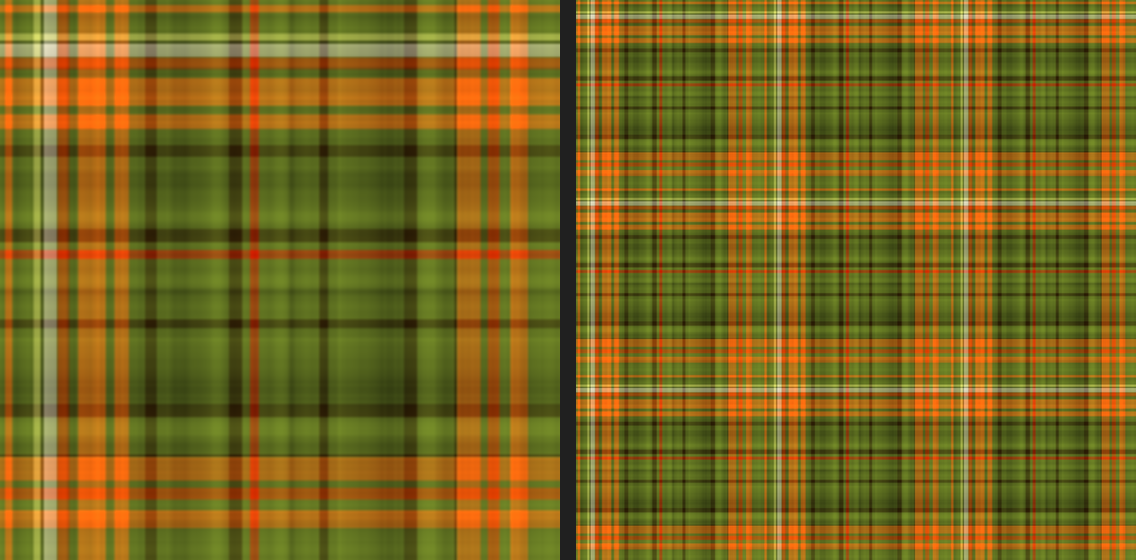
Left, the tile; right, the same tile 3 across and 3 down.
Give the GLSL for this pattern, as a Shadertoy shader.

```glsl
// Soft woven tartan: one symmetric sett covers the canvas once across and down.
// A 1D dye profile is evaluated for warp and weft and the two are added, so
// crossings glow; wrapped noise gives the yarn its fine uneven ripple.

#define THREADS 768.0            // sett length, unit of all widths below
#define EDGE_SOFTNESS 3.0        // blur of stripe borders, in threads
#define RIPPLE_CELLS 64.0        // broad yarn variation, whole number per sett
#define FINE_CELLS 160.0         // fine yarn variation, whole number per sett
#define RIPPLE_AMOUNT 0.22
#define FINE_AMOUNT 0.10
#define GROUND_GREEN vec3(0.18, 0.215, 0.062)

// Half-strength dyes, summed in pairs at each crossing
const int ORANGE = 0, RUST = 1, RED = 2, PALE = 3, WHITE = 4, BROWN = 5;
const vec3 DYES[6] = vec3[6](
    vec3(0.50, 0.215, 0.03), vec3(0.43, 0.12, 0.00), vec3(0.42, 0.06, 0.00),
    vec3(0.41, 0.42, 0.20), vec3(0.46, 0.45, 0.39), vec3(0.09, 0.06, 0.01));

// Stripes: centre, half width, dye
const int STRIPE_COUNT = 15;
const vec3 STRIPES[STRIPE_COUNT] = vec3[STRIPE_COUNT](
    vec3(12, 5, ORANGE), vec3(51, 5, PALE), vec3(69, 9.5, WHITE),
    vec3(87, 8, RUST), vec3(126, 19, ORANGE), vec3(167, 10, ORANGE),
    vec3(207, 8, BROWN), vec3(323, 9, BROWN), vec3(349, 6, RED),
    vec3(444, 6, BROWN), vec3(563, 9, BROWN), vec3(625, 2, BROWN),
    vec3(643, 16, ORANGE), vec3(677, 8, RUST), vec3(712, 12, ORANGE));

// Shading: centre, spread, brightness change
const int SHADE_COUNT = 15;
const vec3 SHADES[SHADE_COUNT] = vec3[SHADE_COUNT](
    vec3(22, 5, -0.15), vec3(58, 2.5, -0.35), vec3(94, 4, -0.30),
    vec3(102, 5, -0.25), vec3(150, 6, -0.15), vec3(250, 38, -0.24),
    vec3(296, 11, 0.25), vec3(385, 12, 0.28), vec3(400, 5, -0.28),
    vec3(475, 18, 0.08), vec3(530, 30, -0.32), vec3(590, 11, 0.25),
    vec3(612, 8, -0.22), vec3(693, 6, 0.15), vec3(750, 14, 0.18));

float hash(float n) {
    return fract(sin(n * 12.9898 + 4.137) * 437.585);
}

// Value noise on a ring of whole cells, range -0.5 to 0.5
float ringNoise(float t, float cells) {
    float x = fract(t) * cells;
    float cell = floor(x);
    float blend = smoothstep(0.0, 1.0, x - cell);
    return mix(hash(cell), hash(mod(cell + 1.0, cells)), blend) - 0.5;
}

// Shortest distance around the sett, in threads
float ringDistance(float t, float centre) {
    return abs(fract(t - centre / THREADS + 0.5) - 0.5) * THREADS;
}

// Colour of one yarn system at position t along the sett
vec3 yarn(float t) {
    vec3 colour = GROUND_GREEN;
    for (int i = 0; i < STRIPE_COUNT; i++) {
        vec3 stripe = STRIPES[i];
        float d = ringDistance(t, stripe.x) - stripe.y;
        float cover = 1.0 - smoothstep(-EDGE_SOFTNESS, EDGE_SOFTNESS, d);
        colour = mix(colour, DYES[int(stripe.z)], cover);
    }

    float light = 1.0;
    for (int i = 0; i < SHADE_COUNT; i++) {
        float d = ringDistance(t, SHADES[i].x) / SHADES[i].y;
        light += SHADES[i].z * exp(-d * d);
    }
    light += RIPPLE_AMOUNT * ringNoise(t, RIPPLE_CELLS);
    light += FINE_AMOUNT * ringNoise(t, FINE_CELLS);
    return colour * light;
}

void mainImage(out vec4 fragColor, in vec2 fragCoord) {
    vec2 uv = fragCoord / iResolution.xy;
    vec3 warp = yarn(uv.x);
    vec3 weft = yarn(1.0 - uv.y);
    fragColor = vec4(clamp(warp + weft, 0.0, 1.0), 1.0);
}
```
